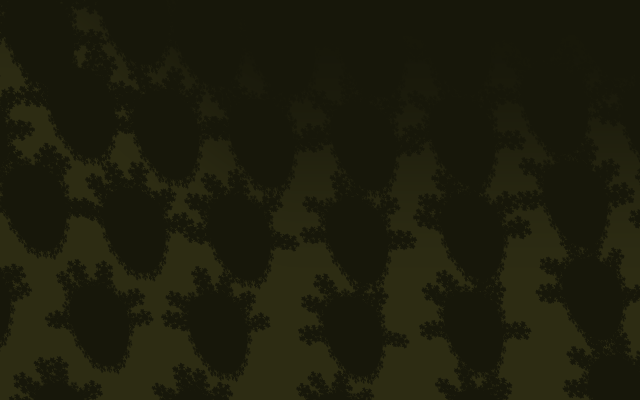
A Shadertoy shader for this pattern:

```glsl
#define DARK vec3(0.092, 0.092, 0.040)
#define OLIVE vec3(0.176, 0.172, 0.076)
#define ROW_STEP 0.238
#define BODY vec2(0.073, 0.104)
#define SPRIGS 6
#define SPRIG_STEP 0.023
#define LEAF_SIZE 0.025
#define PETALS 6.0
#define BRISTLES 22.0
#define LEAN 0.2

const float TAU = 6.2831853;

float hash(vec2 p) {
    return fract(sin(dot(p, vec2(127.1, 311.7))) * 43758.5453);
}

// Folds the plane into one of n equal sectors; z is the sector index.
vec3 foldSectors(vec2 p, float n, float turn) {
    float sector = TAU / n;
    float angle = atan(p.y, p.x) + turn;
    float index = floor(angle / sector);
    angle -= (index + 0.5) * sector;
    return vec3(length(p) * vec2(cos(angle), sin(angle)), mod(index, n));
}

// Disc ringed by petals, each of which carries smaller petals.
float rosette(vec2 p, float radius, float turn) {
    p /= radius;
    float size = radius;
    float d = (length(p) - 1.05) * size;
    if (d > 0.02) return d;
    d = 1.0;
    for (int level = 0; level < 3; level++) {
        d = min(d, (length(p) - 0.42) * size);
        p = foldSectors(p, PETALS, turn).xy;
        p.x -= 0.68;
        d = min(d, (length(p * vec2(1.0, 1.7)) - 0.31) * size);
        p /= 0.34;
        size *= 0.34;
        turn += 0.35;
    }
    return d;
}

// Tapered body with a bristled rim.
float body(vec2 p) {
    vec2 q = p / BODY;
    q.x *= 1.0 - 0.18 * clamp(q.y, -1.2, 1.2);
    float unit = BODY.x;
    float d = (length(q) - 1.0) * unit;
    vec3 rim = foldSectors(q, BRISTLES, 0.0);
    float bristle = mix(0.11, 0.2, hash(vec2(rim.z, 4.0)));
    return min(d, rosette(rim.xy - vec2(1.04, 0.0), bristle, 0.5) * unit);
}

// Curving chains of rosettes over the upper side of a body.
float sprigs(vec2 p, vec2 cell) {
    float d = 1.0;
    for (int i = 0; i < SPRIGS; i++) {
        float fi = float(i);
        float seed = hash(cell + fi * 7.3);
        float angle = mix(0.1, 2.95, fi / float(SPRIGS - 1)) + 0.3 * (seed - 0.5);
        vec2 pos = BODY * vec2(cos(angle), sin(angle));
        float bend = 0.5 * (seed - 0.3);
        for (int j = 0; j < 3; j++) {
            float size = LEAF_SIZE * (0.75 + 0.4 * hash(vec2(seed * 9.0, float(j))));
            d = min(d, rosette(p - pos, size, angle + seed * TAU));
            pos += SPRIG_STEP * vec2(cos(angle), sin(angle));
            angle += bend;
        }
    }
    return d;
}

// Columns fan out towards the bottom.
float columnStep(float y) { return 0.342 - 0.15 * y; }
float fanAxis(float y) { return 0.865 + 0.07 * y; }

float growth(vec2 p) {
    float d = 1.0;
    float nearCol = floor((p.x - fanAxis(p.y)) / columnStep(p.y) + 0.5);
    for (int i = -1; i <= 1; i++) {
        float col = nearCol + float(i);
        float shift = 0.2 + ROW_STEP * 0.5 * (hash(vec2(col, 2.0)) - 0.5);
        float nearRow = floor((p.y - shift) / ROW_STEP + 0.5);
        for (int j = -1; j <= 1; j++) {
            vec2 cell = vec2(col, nearRow + float(j));
            float y = shift + ROW_STEP * cell.y;
            vec2 centre = vec2(fanAxis(y) + col * columnStep(y), y);
            centre.x += 0.025 * (hash(cell + 5.0) - 0.5);
            float scale = 0.94 + 0.22 * y;
            vec2 q = (p - centre) / scale;
            if (length(q) > 0.23) continue;
            q.x += LEAN * q.y;
            d = min(d, min(body(q), sprigs(q, cell)) * scale);
        }
    }
    return d;
}

void mainImage(out vec4 fragColor, in vec2 fragCoord) {
    vec2 p = fragCoord / iResolution.y;
    float pixel = 1.0 / iResolution.y;

    // The ground sinks into darkness at the upper right.
    float height = p.y - 0.45 * (1.0 - smoothstep(0.0, 0.75, p.x));
    float glow = 1.0 - smoothstep(0.28, 0.93, height);
    vec3 ground = mix(DARK, OLIVE, glow);

    float open = smoothstep(-0.7 * pixel, 0.7 * pixel, growth(p));
    fragColor = vec4(mix(DARK, ground, open), 1.0);
}
```
